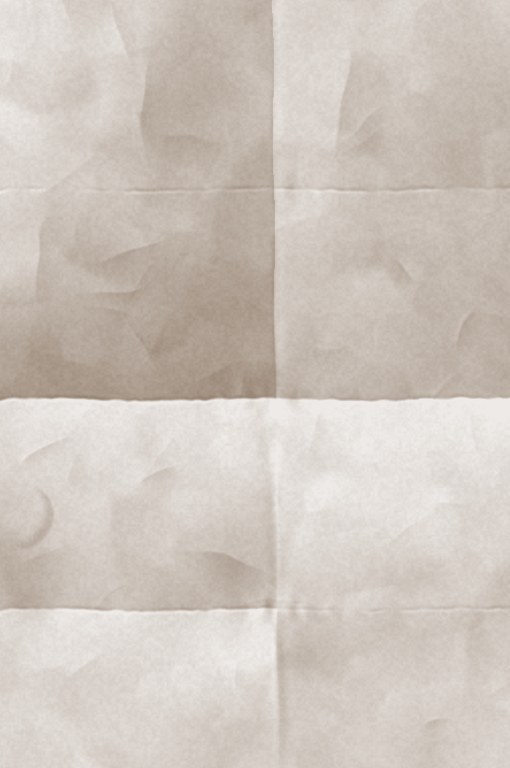
Reproduce this texture procedurally as a Shadertoy shader.

```glsl
// Creased sheet of warm white paper, folded into two columns and four rows.
// Each panel is a four-corner gradient; soft dents, tapered creases, tilted
// cellular facets and fine grain are added to one shade, then tinted.
#define SHADOW_TINT vec3(0.64, 0.575, 0.515)
#define LIGHT_TINT vec3(0.900, 0.882, 0.865)
#define SHEET_WIDTH 0.664
#define FOLD_SOFTNESS 0.0025
#define CREASE_DARK 0.17
#define CREASE_LIGHT 0.10
#define FACET_TILT 0.30
#define CONTRAST 1.35
#define PIVOT 0.55
#define GRAIN 0.17
#define SCATTERED 30

// Panel corners (top left, top right, bottom left, bottom right), bottom row first
const vec4 PANELS[8] = vec4[8](
    vec4(.88, .82, .72, .66), vec4(.58, .65, .66, .72),
    vec4(.88, .93, .54, .50), vec4(.96, .92, .66, .65),
    vec4(.70, .42, .17, .17), vec4(.76, .50, .45, .36),
    vec4(.78, .50, .72, .45), vec4(.73, .66, .70, .42));

// Soft dents: centre, radius, signed depth
const vec4 DENTS[12] = vec4[12](
    vec4(.245, .860, .080, -.16), vec4(.040, .900, .080, .09),
    vec4(.015, .660, .045, .20), vec4(.400, .880, .045, .09),
    vec4(.540, .860, .090, -.10), vec4(.305, .262, .050, -.15),
    vec4(.025, .250, .045, -.18), vec4(.310, .650, .060, -.07),
    vec4(.390, .130, .032, -.13), vec4(.160, .970, .025, .12),
    vec4(.190, .425, .022, -.13), vec4(.550, .360, .080, .05));

// Creases from start to end, with the shaded side on the right
const vec4 CREASES[12] = vec4[12](
    vec4(.043, .590, .065, .746), vec4(.440, .766, .458, .974),
    vec4(.168, .908, .146, 1.01), vec4(.188, .766, .195, .955),
    vec4(.117, .655, .230, .690), vec4(.100, .610, .200, .630),
    vec4(.510, .675, .540, .620), vec4(.595, .540, .620, .600),
    vec4(.020, .390, .100, .430), vec4(.165, .365, .240, .395),
    vec4(.220, .285, .370, .250), vec4(.540, .050, .600, .065));

vec2 hash2(vec2 p) {
    vec3 q = fract(p.xyx * vec3(.1031, .1030, .0973));
    q += dot(q, q.yzx + 33.33);
    return fract((q.xx + q.yz) * q.zy);
}

float valueNoise(vec2 p) {
    vec2 i = floor(p), f = fract(p);
    f = f * f * (3. - 2. * f);
    float low = mix(hash2(i).x, hash2(i + vec2(1, 0)).x, f.x);
    float high = mix(hash2(i + vec2(0, 1)).x, hash2(i + vec2(1, 1)).x, f.x);
    return mix(low, high, f.y) - .5;
}

// Randomly tilted planes, blended narrowly where cells meet
float facets(vec2 p) {
    vec2 cell = floor(p), f = fract(p);
    float sum = 0., total = 1e-5;
    for (int n = 0; n < 9; n++) {
        vec2 o = vec2(n % 3 - 1, n / 3 - 1);
        vec2 d = f - o - hash2(cell + o);
        float w = exp(-14. * dot(d, d));
        sum += w * dot(d, hash2(cell + o + 71.) - .5);
        total += w;
    }
    return sum / total;
}

float bump(float d, float width) { return exp(-d * d / (width * width)); }

float creaseShade(vec2 p, vec4 c) {
    vec2 axis = c.zw - c.xy;
    float len = length(axis);
    axis /= len;
    float u = dot(p - c.xy, axis) / len;
    float d = dot(p - c.xy, vec2(axis.y, -axis.x)) + .10 * len * (u - u * u);
    float taper = smoothstep(0., .45, u) * smoothstep(1., .55, u);
    float dark = -CREASE_DARK * exp(-max(d, 0.) / (.007 + .09 * len));
    float light = CREASE_LIGHT * exp(min(d, 0.) / (.004 + .07 * len));
    return taper * mix(light, dark, smoothstep(-.0025, .0025, d));
}

void mainImage(out vec4 fragColor, in vec2 fragCoord) {
    vec2 p = fragCoord / iResolution.y;
    vec2 q = p + .004 * sin(p.yx * vec2(47., 39.) + 2. * sin(p * 21.));
    q += .012 * vec2(valueNoise(p * 24.), valueNoise(p * 24. + 40.));

    // Panel gradients, horizontal folds and the small puckers along them
    float foldX = mix(.362, .355, p.y) + .0012 * sin(p.y * 29.);
    float across = p.x - foldX;
    float right = smoothstep(-FOLD_SOFTNESS, FOLD_SOFTNESS, across);
    float u = mix(p.x / foldX, across / (SHEET_WIDTH - foldX), step(0., across));
    float edges[5] = float[5](0., .206, .480, .753, 1.);
    float wobble = .0018 * sin(p.x * 23.) + .003 * valueNoise(p.xx * 60.);
    float shade = 0., lines = 0.;
    for (int r = 0; r < 4; r++) {
        float v = clamp((p.y - edges[r]) / (edges[r + 1] - edges[r]), 0., 1.);
        vec4 c = mix(PANELS[2 * r], PANELS[2 * r + 1], right);
        float row = mix(mix(c.z, c.w, u), mix(c.x, c.y, u), v);
        float d = p.y - edges[r] - wobble;
        if (r == 0) { shade = row; continue; }
        shade = mix(shade, row, smoothstep(-FOLD_SOFTNESS, FOLD_SOFTNESS, d));
        float wear = .6 + 1.1 * valueNoise(vec2(p.x * 45., float(r) * 7.));
        lines += wear * (.16 * bump(d + .002, .0022) - .17 * bump(d - .002, .0025));
        float fan = across / (1. + 9. * abs(d));
        float pucker = valueNoise(vec2(fan * 95. + float(r) * 13., d * 25.));
        lines += .36 * pucker * exp(-abs(d) / .020) * (.15 + bump(across, .06));
    }

    // Vertical fold: dark groove above, bright wedge in the middle, shadow below
    float upper = smoothstep(.47, .50, p.y), lower = smoothstep(.21, .18, p.y);
    float middle = (1. - upper) * (1. - lower);
    float wedge = mix(.004, .018, smoothstep(.36, .48, p.y));
    float ridge = .75 + valueNoise(vec2(2., p.y * 32.));
    lines += upper * (.09 * bump(across - .008, .007) - .10 * bump(across + .001, .0025)) * ridge;
    lines += middle * (.16 * bump(across, wedge) - .09 * bump(across + wedge + .005, .007)) * ridge;
    lines += lower * (.10 * bump(across + .004, .004) - .17 * bump(across - .005, .007)) * ridge;
    shade += lines;

    // Dents, main creases and scattered lesser ones
    for (int i = 0; i < 12; i++) {
        vec2 d = (q - DENTS[i].xy) / (DENTS[i].z * vec2(1., 1.3));
        shade += DENTS[i].w * exp(-dot(d, d)) + creaseShade(q, CREASES[i]);
    }
    for (int i = 0; i < SCATTERED; i++) {
        vec2 a = hash2(vec2(i, 3)) * vec2(SHEET_WIDTH, 1.), h = hash2(vec2(i, 17));
        float angle = mix(-.5, .9, h.x) + (i % 3 == 0 ? 1.3 : 0.);
        vec2 b = a + mix(.04, .13, h.y) * vec2(cos(angle), sin(angle));
        shade += .5 * creaseShade(q, vec4(a, b));
    }

    // Curled flap near the left edge
    float outer = length((q - vec2(.033, .330)) * vec2(1., .75)) - .031;
    float inner = length((q - vec2(.018, .342)) * vec2(1., .68)) - .032;
    shade -= .22 * smoothstep(.003, -.003, outer) * smoothstep(-.004, .010, inner);

    // Crumple, contrast and paper grain
    shade += FACET_TILT * (facets(q * 8.) + .6 * facets(q * 17. + 5.));
    shade = PIVOT + .03 + CONTRAST * (shade - PIVOT);
    shade += GRAIN * .6 * (valueNoise(p * 190.) + valueNoise(p * 380. + 9.));
    fragColor = vec4(mix(SHADOW_TINT, LIGHT_TINT, clamp(shade, -.15, 1.12)), 1.);
}
```
